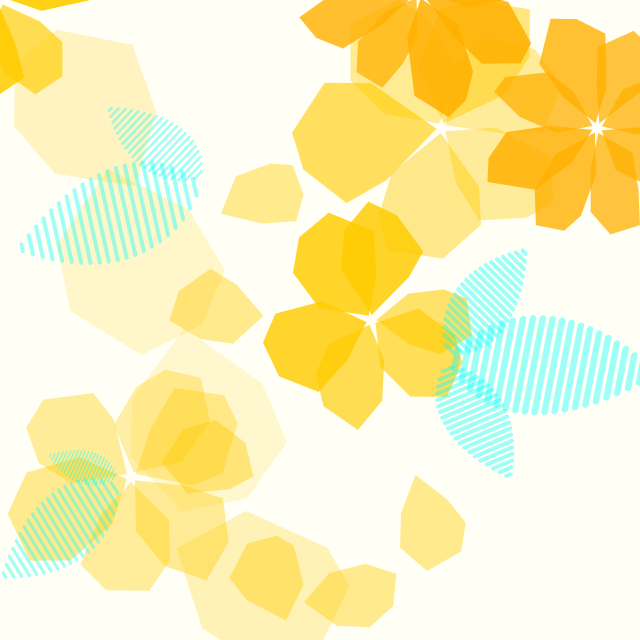
Give the GLSL for this background, as a Shadertoy shader.

```glsl
#define PAPER vec3(1.0, 1.0, 0.96)
#define GOLD vec3(1.0, 0.80, 0.0)
#define ORANGE vec3(1.0, 0.69, 0.0)
#define CYAN vec3(0.0, 1.0, 1.0)
#define LEAF_ALPHA 0.38
#define LEAF_SPREAD 0.98
#define LEAF_STROKES 21.0
#define PETAL_JITTER 0.13
#define PETAL_WIDTH 0.39
#define FLOWER_PETALS 6
#define BLOOM_PETALS 8

const float TAU = 6.2831853;
const int CORNERS = 7;

vec2 hash22(vec2 p) {
    vec3 h = fract(p.xyx * vec3(0.1031, 0.1030, 0.0973));
    h += dot(h, h.yzx + 33.33);
    return fract((h.xx + h.yz) * h.zy);
}

vec2 direction(float angle) {
    return vec2(cos(angle), sin(angle));
}

// Offset from origin, expressed along (across, forward) axes
vec2 toLocal(vec2 p, vec2 origin, vec2 forward) {
    p -= origin;
    return vec2(dot(p, vec2(forward.y, -forward.x)), dot(p, forward));
}

void paint(inout vec3 col, vec3 ink, float alpha, float dist) {
    float coverage = clamp(0.5 - dist * iResolution.y, 0.0, 1.0);
    col = mix(col, ink, alpha * coverage);
}

// Corners of a rough egg outline; the first is the pointed base
vec2 petalCorner(int k, float width, float seed) {
    if (k == 0) return vec2(0.0);
    float a = TAU * float(k) / float(CORNERS);
    vec2 jitter = hash22(vec2(float(k) + 3.0, seed)) - 0.5;
    return vec2(width * sin(a), 0.58 - 0.42 * cos(a)) + PETAL_JITTER * jitter;
}

float petalDistance(vec2 q, float size, float width, float seed) {
    float nearest = dot(q, q), side = 1.0;
    vec2 b = size * petalCorner(CORNERS - 1, width, seed);
    for (int k = 0; k < CORNERS; k++) {
        vec2 a = size * petalCorner(k, width, seed);
        vec2 e = b - a, w = q - a;
        vec2 gap = w - e * clamp(dot(w, e) / dot(e, e), 0.0, 1.0);
        nearest = min(nearest, dot(gap, gap));
        bvec3 crossing = bvec3(q.y >= a.y, q.y < b.y, e.x * w.y > e.y * w.x);
        if (all(crossing) || all(not(crossing))) side = -side;
        b = a;
    }
    return side * sqrt(nearest);
}

void petal(inout vec3 col, vec2 p, vec2 base, float angle, float size, float width,
           vec3 ink, float alpha, float seed) {
    vec2 q = toLocal(p, base, direction(angle));
    if (length(q) > 1.2 * size) return;
    paint(col, ink, alpha, petalDistance(q, size, width, seed));
}

void flower(inout vec3 col, vec2 p, vec2 centre, float size, int count, float width,
            vec3 ink, float alpha, float variety, float seed) {
    for (int i = 0; i < count; i++) {
        float id = seed + float(i);
        vec2 r = hash22(vec2(id, 7.0)) - 0.5;
        float angle = TAU * (float(i) + variety * r.x) / float(count) + 0.3;
        float a = clamp(alpha * (1.0 + variety * r.y), 0.0, 0.92);
        vec2 base = centre + 0.008 * direction(angle);
        petal(col, p, base, angle, size * (1.0 + 0.2 * r.y), width, ink, a, id);
    }
}

// Leaf hatched with round-ended strokes
void leaf(inout vec3 col, vec2 p, vec2 base, float angle, float size, float weight) {
    vec2 q = toLocal(p, base, direction(angle)).yx;
    q.x += 0.12 * q.y;
    float period = size / LEAF_STROKES;
    float id = clamp(floor(q.x / period), 0.0, LEAF_STROKES - 1.0) + 0.5;
    float t = pow(id / LEAF_STROKES, 0.8);
    float reach = 0.23 * size * 4.0 * t * (1.0 - t);
    vec2 gap = vec2(q.x - id * period, max(abs(q.y) - reach, 0.0));
    paint(col, CYAN, LEAF_ALPHA, length(gap) - weight * period);
}

void mainImage(out vec4 fragColor, in vec2 fragCoord) {
    vec2 p = fragCoord / iResolution.y;
    vec3 col = PAPER;

    // Large faint petals down the left
    for (int i = 0; i < 4; i++) {
        float n = float(i);
        vec2 r = hash22(vec2(n, 51.0));
        float angle = TAU * r.x;
        vec2 middle = vec2(0.12, 0.84) + n * vec2(0.10, -0.255);
        petal(col, p, middle - 0.16 * direction(angle), angle, 0.29, 0.42,
              GOLD, mix(0.15, 0.28, r.y), n + 90.0);
    }

    // Loose petals on an oval round the middle
    for (int i = 0; i < 6; i++) {
        float n = float(i);
        float angle = TAU * hash22(vec2(n, 23.0)).x;
        vec2 middle = vec2(0.52, 0.40) + vec2(0.20, 0.34) * direction(TAU * (n + 3.0) / 9.0);
        petal(col, p, middle - 0.08 * direction(angle), angle, 0.145, PETAL_WIDTH,
              GOLD, 0.42, n + 70.0);
    }

    // Yellow flowers: centre, size, opacity
    vec4 flowers[4] = vec4[4](vec4(0.205, 0.255, 0.19, 0.42), vec4(0.58, 0.50, 0.16, 0.68),
                              vec4(0.69, 0.80, 0.22, 0.50), vec4(0.0, 1.0, 0.15, 0.72));
    for (int i = 0; i < 4; i++) {
        vec4 f = flowers[i];
        flower(col, p, f.xy, f.z, FLOWER_PETALS, PETAL_WIDTH, GOLD, f.w, 0.6, 10.0 * float(i) + 11.0);
    }

    // Orange blooms with a pale eye
    for (int i = 0; i < 2; i++) {
        vec2 centre = vec2(0.655, 1.01) + float(i) * vec2(0.278, -0.21);
        flower(col, p, centre, 0.175, BLOOM_PETALS, 0.28, ORANGE, 0.8, 0.15, 120.0 + 10.0 * float(i));
        paint(col, PAPER, 1.0, length(p - centre) - 0.007);
    }

    // Leaf sprays: joint, first angle, shortest leaf
    vec4 sprays[3] = vec4[3](vec4(0.69, 0.44, -1.05, 0.20), vec4(0.325, 0.715, 2.50, 0.18),
                             vec4(0.195, 0.25, 2.83, 0.11));
    for (int i = 0; i < 3; i++) {
        vec4 s = sprays[i];
        for (int j = 0; j < (i == 0 ? 3 : 2); j++) {
            float angle = s.z + LEAF_SPREAD * float(j);
            float size = s.w + 0.12 * float(j % 2);
            float weight = i == 0 ? 0.33 : 0.22;
            leaf(col, p, s.xy + 0.015 * direction(angle), angle, size, weight);
        }
    }

    fragColor = vec4(col, 1.0);
}
```
